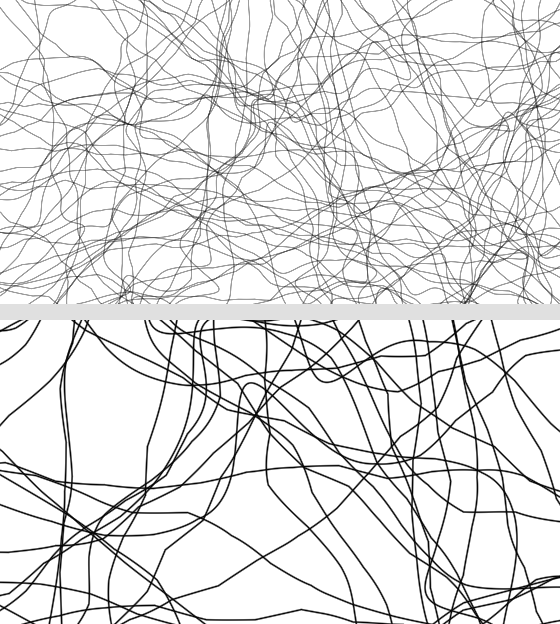
Top: the whole. Bottom: its middle third, enlarged.
A Shadertoy shader for this pattern:

```glsl
const float PI = 3.14159265;
const vec3 PAPER = vec3(1.0);
const vec3 INK = vec3(0.02);

// Lengths are fractions of the canvas height.
const int STRANDS = 86;
const float LINE_WIDTH = 0.0017;
const float EDGE_PIXELS = 1.3;      // width of the smoothing filter
const float HUB_SHARE = 0.45;       // part of the strands that meet at hubs
const float HUB_SPREAD = 0.07;
const float STRAIGHT_RADIUS = 0.06; // strands run straight near their anchor
const vec2 ANCHOR_BIAS = vec2(0.75, 1.6); // crowds strands to the lower right

const int OCTAVES = 4;
const float BEND_LENGTH = 0.9;
const float BEND_HEIGHT = 0.15;
const float OCTAVE_RATIO = 0.385;
const float MAX_REACH = 0.25;

const float WARP_LENGTH = 0.45;
const float WARP_HEIGHT = 0.06;

// Hubs as fractions of the canvas
const int HUBS = 6;
const vec2 HUB[HUBS] = vec2[HUBS](
    vec2(0.24, 0.04), vec2(0.67, 0.07), vec2(0.925, 0.60),
    vec2(0.24, 0.58), vec2(0.435, 0.67), vec2(0.95, 0.17));

float hash(vec2 p) {
    vec3 q = fract(p.xyx * 0.1031);
    q += dot(q, q.yzx + 33.33);
    return fract((q.x + q.y) * q.z);
}

float noise(vec2 p) {
    vec2 cell = floor(p), f = fract(p);
    f *= f * (3.0 - 2.0 * f);
    float low = mix(hash(cell), hash(cell + vec2(1, 0)), f.x);
    float high = mix(hash(cell + vec2(0, 1)), hash(cell + vec2(1, 1)), f.x);
    return mix(low, high, f.y);
}

// Shared bending of the plane, which makes strands run in bundles
vec2 warp(vec2 p) {
    vec2 q = p / WARP_LENGTH + 20.0;
    return p + WARP_HEIGHT * (2.0 * vec2(noise(q), noise(q + 47.0)) - 1.0);
}

// Sideways drift along a strand: x = value, y = slope
vec2 wander(float t, float seed) {
    vec2 sum = vec2(0.0);
    float span = BEND_LENGTH, height = BEND_HEIGHT;
    for (int k = 0; k < OCTAVES; k++) {
        float x = t / span + 200.0, cell = floor(x), f = x - cell;
        float row = seed * 5.0 + float(k) + 0.5;
        float a = hash(vec2(cell, row)), b = hash(vec2(cell + 1.0, row));
        // The finest octave is a polyline, the others are smooth.
        bool angular = k == OCTAVES - 1;
        float ease = angular ? f : f * f * (3.0 - 2.0 * f);
        float rate = angular ? 1.0 : 6.0 * f * (1.0 - f);
        sum += height * vec2(2.0 * mix(a, b, ease) - 1.0, 2.0 * (b - a) * rate / span);
        span *= OCTAVE_RATIO;
        height *= OCTAVE_RATIO;
    }
    return sum;
}

vec2 strandAnchor(float id, float aspect) {
    vec2 r = vec2(hash(vec2(id, 301.3)), hash(vec2(id, 417.7)));
    vec2 place = pow(r, ANCHOR_BIAS) * vec2(aspect, 1.0);
    if (hash(vec2(id, 523.1)) < HUB_SHARE) {
        int hub = int(hash(vec2(id, 611.9)) * float(HUBS));
        place = HUB[hub] * vec2(aspect, 1.0) + HUB_SPREAD * (r - 0.5);
    }
    return warp(place);
}

// Share of a filter of the given width that the line covers
float lineCoverage(float dist, float filterWidth) {
    float halfLine = 0.5 * LINE_WIDTH, halfFilter = 0.5 * filterWidth;
    float overlap = min(dist + halfFilter, halfLine) - max(dist - halfFilter, -halfLine);
    return clamp(overlap / filterWidth, 0.0, 1.0);
}

void mainImage(out vec4 fragColor, in vec2 fragCoord) {
    float pixel = 1.0 / iResolution.y;
    float aspect = iResolution.x * pixel;
    vec2 p = fragCoord * pixel;

    // Warped position and its derivatives, to keep the line width even
    const float STEP = 0.001;
    vec2 q = warp(p);
    vec2 dqdx = (warp(p + vec2(STEP, 0.0)) - q) / STEP;
    vec2 dqdy = (warp(p + vec2(0.0, STEP)) - q) / STEP;

    float clear = 1.0;
    for (int i = 0; i < STRANDS; i++) {
        float id = float(i) + 1.0;
        float angle = PI * fract(id * 0.618034);
        vec2 along = vec2(cos(angle), sin(angle));
        vec2 across = vec2(-along.y, along.x);
        vec2 d = q - strandAnchor(id, aspect);
        float u = dot(d, along), v = dot(d, across);
        if (abs(v) > MAX_REACH) continue;

        // Fade the drift out at the anchor
        float r2 = STRAIGHT_RADIUS * STRAIGHT_RADIUS, s = u * u + r2;
        float fade = u * u / s, fadeSlope = 2.0 * u * r2 / (s * s);
        vec2 drift = wander(u, id);
        float slope = drift.y * fade + drift.x * fadeSlope;

        vec2 normal = across - slope * along;
        vec2 gradient = vec2(dot(normal, dqdx), dot(normal, dqdy));
        float dist = abs(v - drift.x * fade) / length(gradient);
        clear *= 1.0 - lineCoverage(dist, EDGE_PIXELS * pixel);
    }
    fragColor = vec4(mix(INK, PAPER, clear), 1.0);
}
```
